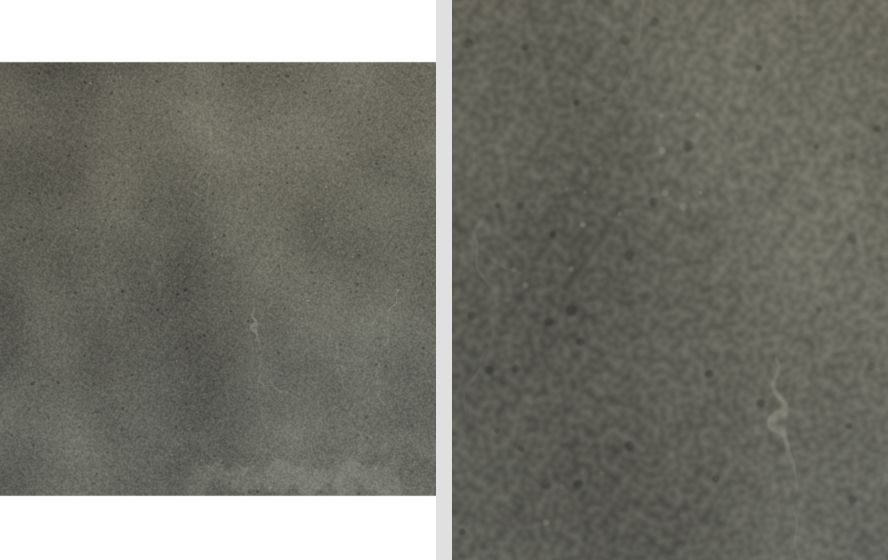
Left: the whole. Right: its middle third, enlarged.
Write a Shadertoy shader that draws this texture.

```glsl
#define SLAB_BOTTOM 0.1474
#define SLAB_TOP 1.1437
#define WARM_TINT vec3(1.015, 1.0, 0.89)
#define COOL_TINT vec3(0.99, 1.0, 0.92)
#define BASE_TONE 0.377
#define CLOUD_CONTRAST 0.085
#define GRAIN_CONTRAST 0.075
#define CRACK_COUNT 7
#define CRACK_WIDTH 0.0016
#define CRACK_GLOW 0.11
#define PIT_DEPTH 0.075
#define STAIN_GAIN 0.055

vec2 hash2(vec2 p) {
    vec3 h = fract(p.xyx * vec3(0.1031, 0.1030, 0.0973));
    h += dot(h, h.yzx + 33.33);
    return fract((h.xx + h.yz) * h.zy);
}

float gradientDot(vec2 cell, vec2 offset) {
    float angle = 6.2832 * hash2(cell).x;
    return dot(vec2(cos(angle), sin(angle)), offset);
}

float gradientNoise(vec2 p) {
    vec2 i = floor(p), f = fract(p);
    vec2 u = f * f * f * (f * (f * 6.0 - 15.0) + 10.0);
    vec2 e = vec2(1.0, 0.0);
    return mix(mix(gradientDot(i, f), gradientDot(i + e, f - e), u.x),
               mix(gradientDot(i + e.yx, f - e.yx), gradientDot(i + 1.0, f - 1.0), u.x), u.y);
}

mat2 rotation(float a) {
    return mat2(cos(a), sin(a), -sin(a), cos(a));
}

float fbm(vec2 p) {
    float sum = 0.0, amp = 1.0;
    for (int i = 0; i < 5; i++) {
        sum += amp * gradientNoise(p);
        p = rotation(0.6) * p * 2.03 + 17.3;
        amp *= 0.5;
    }
    return sum;
}

// Small round spots, one at most per grid cell
float specks(vec2 p, float cells, float density, float seed) {
    vec2 g = p * cells, id = floor(g) + seed;
    vec2 centre = 0.25 + 0.5 * hash2(id);
    vec2 traits = hash2(id + 71.0);
    float radius = mix(0.08, 0.22, traits.y);
    float d = length(fract(g) - centre);
    return step(traits.x, density) * (1.0 - smoothstep(radius * 0.4, radius + 0.08, d));
}

// Thin line from a to b that fades toward b
float hairline(vec2 p, vec2 a, vec2 b, float px) {
    vec2 ab = b - a;
    float t = clamp(dot(p - a, ab) / dot(ab, ab), 0.0, 1.0);
    float d = length(p - a - t * ab);
    return (1.0 - smoothstep(CRACK_WIDTH * 0.3, CRACK_WIDTH + px, d)) * (1.0 - 0.6 * t);
}

float cracks(vec2 p, float px) {
    // Bent space turns straight lines into wandering ones
    vec2 q = p + 0.035 * vec2(gradientNoise(p * 11.0), gradientNoise(p * 11.0 + 40.0))
               + 0.014 * vec2(gradientNoise(p * 38.0), gradientNoise(p * 38.0 + 80.0));
    float sum = 0.0;
    for (int i = 0; i < CRACK_COUNT; i++) {
        float n = float(i), row = mod(n, 4.0);
        vec2 h = hash2(vec2(n, 5.0));
        vec2 centre = vec2(fract(0.59 + 0.295 * n), 0.30 + 0.05 * row * row);
        float side = mod(n, 2.0) < 0.5 ? 1.0 : -1.0;
        vec2 reach = rotation(side * mix(0.05, 0.35, h.x)) * vec2(0.0, -mix(0.13, 0.08, n / 6.0));
        vec2 a = centre - reach, b = centre + reach;
        vec2 fork = mix(a, b, mix(0.35, 0.7, h.y));
        vec2 twig = rotation(side * 1.15) * reach;
        float line = hairline(q, a, b, px);
        line = max(line, 0.6 * hairline(q, fork, fork + twig, px));
        line = max(line, 0.5 * hairline(q, b, b + rotation(-side * 0.7) * reach * 0.6, px));
        sum = max(sum, line * (n < 1.5 ? 1.0 : 0.5));
    }
    return sum * smoothstep(-0.35, 0.25, gradientNoise(p * 19.0 + 9.0));
}

vec3 concrete(vec2 p, float px) {
    // Broad light, dark patches and faint upright streaks
    float tone = BASE_TONE + 0.042 * smoothstep(0.0, 0.75, p.x);
    vec2 shade = (p - vec2(0.3, 0.28)) / vec2(0.3, 0.22);
    tone -= 0.028 * exp(-dot(shade, shade));
    tone -= 0.025 * (1.0 - smoothstep(0.0, 0.25, length(p - vec2(0.0, 1.0))));
    tone += CLOUD_CONTRAST * fbm(p * 3.0 + 4.0);
    tone += 0.03 * gradientNoise(p * vec2(9.0, 1.3) + 21.0);

    // Crumbly pale stain along the lower edge
    float low = (1.0 - smoothstep(0.04, 0.22, p.y)) * smoothstep(0.25, 0.55, p.x);
    tone += STAIN_GAIN * low * smoothstep(-0.1, 0.3, fbm(p * 13.0 + 60.0));

    // Fine grain
    vec2 g = rotation(0.6) * p;
    tone += GRAIN_CONTRAST * gradientNoise(g * 165.0);
    tone += 0.6 * GRAIN_CONTRAST * gradientNoise(g * 78.0 + 30.0);

    // Pits, pale chips and cracks
    tone -= PIT_DEPTH * specks(p, 48.0, mix(0.05, 0.14, p.y), 3.0);
    float chipZone = smoothstep(0.1, 0.4, gradientNoise(p * 6.0 + 12.0));
    tone += 0.09 * chipZone * specks(p, 70.0, 0.16, 200.0);
    tone += CRACK_GLOW * cracks(p, px);

    return tone * mix(COOL_TINT, WARM_TINT, smoothstep(0.2, 0.85, p.y + 0.3 * gradientNoise(p * 2.5)));
}

void mainImage(out vec4 fragColor, in vec2 fragCoord) {
    float px = 1.0 / iResolution.x;
    vec2 p = fragCoord * px;
    p.y *= 1.2864 * iResolution.x / iResolution.y;

    // Square slab on a white ground
    float slab = smoothstep(-px, px, p.y - SLAB_BOTTOM) * smoothstep(-px, px, SLAB_TOP - p.y);
    vec3 stone = concrete(p - vec2(0.0, SLAB_BOTTOM), px);
    fragColor = vec4(mix(vec3(1.0), stone, slab), 1.0);
}
```
